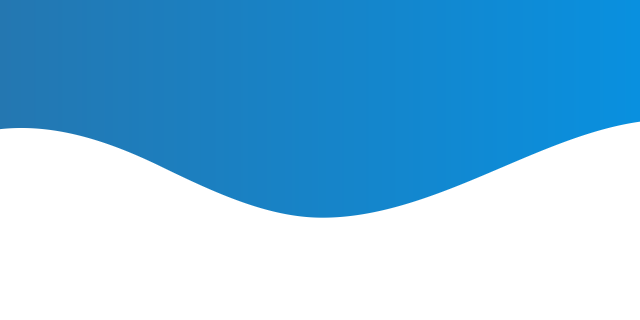
Reproduce this background procedurally as a WebGL 1 fragment shader.

```glsl
precision highp float;

uniform vec2 u_resolution;

const vec3 DEEP_BLUE = vec3(0.141, 0.467, 0.694);
const vec3 BRIGHT_BLUE = vec3(0.035, 0.565, 0.875);
const vec3 WHITE = vec3(1.0);

// Cubic through two knots, each given as (height, slope per segment)
float hermite(vec2 start, vec2 end, float t) {
  float s = 1.0 - t;
  return s * s * ((1.0 + 2.0 * t) * start.x + t * start.y)
       + t * t * ((1.0 + 2.0 * s) * end.x - s * end.y);
}

// Height of the wave edge, in four equal segments across the canvas
float waveHeight(float x) {
  vec2 leftCrest = vec2(0.5964, 0.055);
  vec2 descent = vec2(0.4810, -0.2425);
  vec2 trough = vec2(0.3198, -0.006);
  vec2 ascent = vec2(0.4479, 0.21);
  vec2 rightCrest = vec2(0.6198, 0.07);

  float t = x * 4.0;
  if (t < 1.0) return hermite(leftCrest, descent, t);
  if (t < 2.0) return hermite(descent, trough, t - 1.0);
  if (t < 3.0) return hermite(trough, ascent, t - 2.0);
  return hermite(ascent, rightCrest, t - 3.0);
}

// Coverage above the wave, softened over one pixel across its slope
float waveCoverage(vec2 uv, vec2 resolution) {
  float span = 0.002;
  float rise = waveHeight(uv.x + span) - waveHeight(uv.x - span);
  float slope = rise * resolution.y / (2.0 * span * resolution.x);
  float pixels = (uv.y - waveHeight(uv.x)) * resolution.y;
  return clamp(0.5 + pixels / sqrt(1.0 + slope * slope), 0.0, 1.0);
}

void main() {
  vec2 uv = gl_FragCoord.xy / u_resolution;

  // Horizontal blue gradient over a white ground
  vec3 blue = mix(DEEP_BLUE, BRIGHT_BLUE, uv.x);
  vec3 color = mix(WHITE, blue, waveCoverage(uv, u_resolution));

  gl_FragColor = vec4(color, 1.0);
}
```
